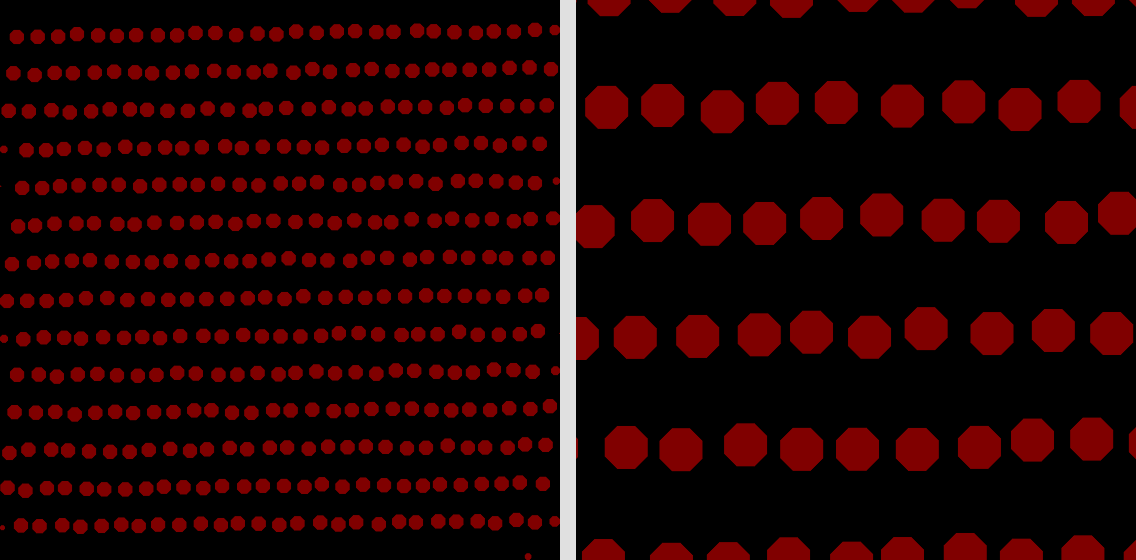
Left: the whole. Right: its middle third, enlarged.
A three.js fragment shader for this pattern:

```glsl
varying vec2 vUv;

const vec3 BACKGROUND = vec3(0.0);
const vec3 DOT_COLOR = vec3(0.5, 0.0, 0.0);
const vec2 PITCH = vec2(0.0354, 0.0674);
const vec2 JITTER = vec2(0.0036, 0.0031);
const float ROW_COUNT = 14.0;
const float TOP_ROW = 0.935;
const float ROW_SLOPE = 0.0108;
const float DOT_RADIUS = 0.0128;

float hash(vec2 p) {
  return fract(sin(dot(p, vec2(127.1, 311.7))) * 43758.5453);
}

vec2 signedHash(vec2 p) {
  return 2.0 * vec2(hash(p), hash(p + 57.3)) - 1.0;
}

// Signed distance to a flat-topped regular octagon
float octagon(vec2 p, float radius) {
  vec2 q = abs(p);
  return max(max(q.x, q.y), (q.x + q.y) * 0.7071) - radius;
}

// Dots shrink so that they never cross the canvas border
float fittedRadius(vec2 center, float radius) {
  vec2 border = min(center, 1.0 - center);
  return min(radius, min(border.x, border.y));
}

float rowPhase(float row) {
  return fract(0.95 - 0.222 * row);
}

// Center of the jittered dot nearest to a point
vec2 dotCenter(vec2 p, vec2 pitch, vec2 jitter) {
  float row = floor((TOP_ROW + ROW_SLOPE * p.x - p.y) / pitch.y + 0.5);
  row = clamp(row, 0.0, ROW_COUNT - 1.0);
  float phase = rowPhase(row);
  float column = floor(p.x / pitch.x - phase + 0.5);
  float x = (column + phase) * pitch.x;
  float y = TOP_ROW + ROW_SLOPE * x - row * pitch.y;
  return vec2(x, y) + jitter * signedHash(vec2(column, row));
}

float dotDistance(vec2 p, vec2 center, float radius) {
  return octagon(p - center, fittedRadius(center, radius));
}

void main() {
  float d = dotDistance(vUv, dotCenter(vUv, PITCH, JITTER), DOT_RADIUS);

  // Lone clipped dot at the lower border
  d = min(d, dotDistance(vUv, vec2(0.943, 0.006), DOT_RADIUS));

  float edge = 0.5 * fwidth(vUv.x);
  float coverage = 1.0 - smoothstep(-edge, edge, d);
  gl_FragColor = vec4(mix(BACKGROUND, DOT_COLOR, coverage), 1.0);
}
```
